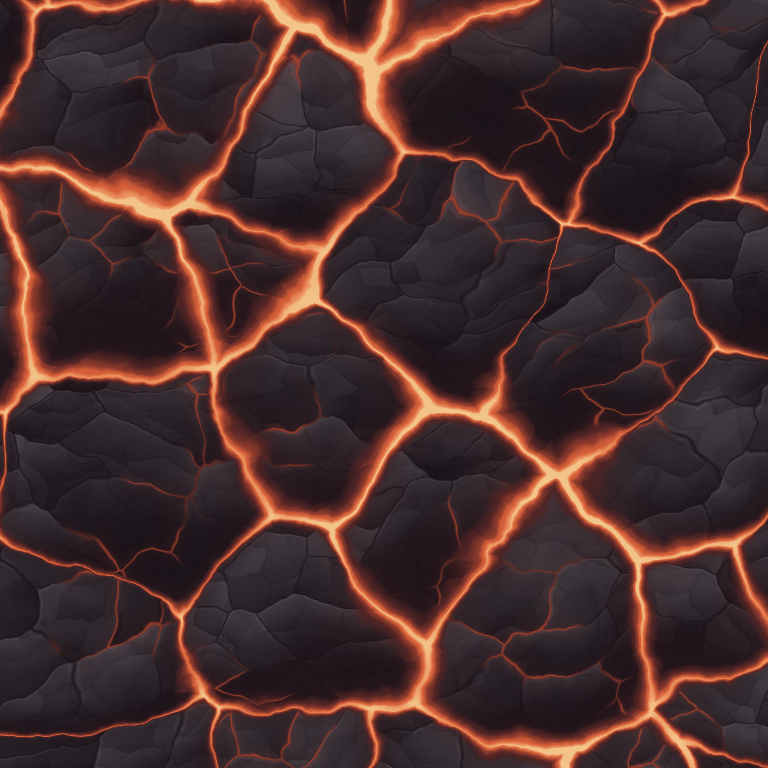
Write a WebGL 2 fragment shader that draws this texture.

```glsl
#version 300 es
precision highp float;

uniform vec2 u_resolution;
out vec4 fragColor;

const float ROCKS_ACROSS = 4.1;
const vec2 FACET_SCALE = vec2(2.2, 3.5);
const vec2 CHIP_SCALE = vec2(1.5, 2.1); // relative to the facets

struct Cell {
    vec2 id;
    vec2 offset;    // from the cell site to the point
    float edge;     // distance to the nearest border
    float junction; // 1 where three cells meet
};

vec2 hash2(vec2 p) {
    vec3 q = fract(vec3(p.xyx) * vec3(0.1031, 0.1030, 0.0973));
    q += dot(q, q.yzx + 33.33);
    return fract((q.xx + q.yz) * q.zy);
}

mat2 rotation(float angle) {
    float c = cos(angle), s = sin(angle);
    return mat2(c, s, -s, c);
}

// Layered sines, roughly -1 to 1
float waves(vec2 p) {
    float sum = 0.0, amplitude = 0.55;
    for (int i = 0; i < 4; i++) {
        sum += amplitude * sin(p.x + 1.4 * sin(p.y));
        p = rotation(1.1) * p * 1.9 + 2.3;
        amplitude *= 0.5;
    }
    return sum;
}

vec2 siteOf(vec2 id, float jitter) {
    return id + 0.5 + jitter * (hash2(id) - 0.5);
}

Cell cellular(vec2 p, float jitter) {
    vec2 base = floor(p), nearest = base;
    vec3 ranked = vec3(9.0);
    for (int y = -2; y <= 2; y++)
    for (int x = -2; x <= 2; x++) {
        vec2 id = base + vec2(x, y);
        float d = distance(p, siteOf(id, jitter));
        if (d < ranked.x) { ranked = vec3(d, ranked.xy); nearest = id; }
        else if (d < ranked.y) ranked = vec3(ranked.x, d, ranked.y);
        else ranked.z = min(ranked.z, d);
    }
    vec2 site = siteOf(nearest, jitter);
    float edge = 9.0;
    for (int y = -2; y <= 2; y++)
    for (int x = -2; x <= 2; x++) {
        if (x == 0 && y == 0) continue;
        vec2 other = siteOf(nearest + vec2(x, y), jitter);
        edge = min(edge, dot(0.5 * (site + other) - p, normalize(other - site)));
    }
    return Cell(nearest, p - site, edge, exp(-6.0 * (ranked.z - ranked.x)));
}

float line(float d, float halfWidth, float pixel) {
    return 1.0 - smoothstep(halfWidth - pixel, halfWidth + pixel, d);
}

// Lava cooling from its core (0) out to the bare rock (above 1)
vec3 lavaRamp(float q, vec3 rock) {
    vec3 c = mix(vec3(0.95, 0.77, 0.54), vec3(0.92, 0.56, 0.36), smoothstep(0.03, 0.11, q));
    c = mix(c, vec3(0.83, 0.37, 0.22), smoothstep(0.10, 0.24, q));
    c = mix(c, vec3(0.54, 0.22, 0.17), smoothstep(0.24, 0.50, q));
    c = mix(c, vec3(0.31, 0.14, 0.14), smoothstep(0.45, 0.85, q));
    return mix(c, rock, smoothstep(0.75, 1.4, q));
}

// Slate planes lit from above, split into chips with pale upper rims
vec3 slate(Cell facet, Cell chip, float top, vec2 p, float pixel) {
    vec2 tone = hash2(facet.id + 5.0), chipTone = hash2(chip.id + 9.0);
    float plane = 0.16 + 0.6 * tone.x + 0.26 * chipTone.x;
    plane += 0.5 * dot(facet.offset, vec2(1.6 * tone.y - 0.8, 0.8));
    plane += 0.25 * dot(chip.offset, chipTone - vec2(0.5, 0.0));
    float light = clamp(top * plane, 0.0, 1.0);
    light += 0.04 * waves(p * vec2(13.0, 31.0)) * (0.3 + top);
    light += 0.03 * waves(p * 95.0);
    vec3 c = mix(vec3(0.108, 0.078, 0.102), vec3(0.255, 0.228, 0.252), light);
    float rim = line(abs(facet.edge - 0.035), 0.01, pixel);
    c += 0.05 * rim * top * smoothstep(0.0, 0.35, facet.offset.y);
    c *= 1.0 - 0.14 * line(chip.edge, 0.015, 2.0 * pixel);
    return mix(c, vec3(0.09, 0.064, 0.085), 0.75 * line(facet.edge, 0.01, pixel));
}

void main() {
    vec2 uv = gl_FragCoord.xy / u_resolution.y;
    vec2 p = uv * ROCKS_ACROSS + vec2(3.0, 7.0);
    float pixel = ROCKS_ACROSS * FACET_SCALE.y / u_resolution.y;

    // Large rocks with uneven outlines
    vec2 bent = p + 0.12 * vec2(waves(p * 2.7), waves(p.yx * 2.9 + 4.0));
    bent += 0.012 * vec2(waves(p * 17.0), waves(p.yx * 19.0));
    Cell rock = cellular(bent, 0.9);
    vec2 seed = hash2(rock.id + 17.0);

    // Facets turned differently on each rock, then broken into chips
    vec2 facetPoint = rotation(1.1 * (seed.x - 0.65)) * bent * FACET_SCALE + floor(seed * 60.0);
    facetPoint += 0.07 * vec2(waves(facetPoint * 1.7), waves(facetPoint.yx * 1.9));
    Cell facet = cellular(facetPoint, 1.0);
    Cell chip = cellular(rotation(0.4) * facetPoint * CHIP_SCALE + 7.0 * facet.id, 1.0);
    vec2 tone = hash2(facet.id + 5.0), chipTone = hash2(chip.id + 9.0);

    float height = rock.offset.y - 0.2 * rock.offset.x;
    float top = smoothstep(-0.36, 0.16, height + 0.22 * (tone.y - 0.5));
    top *= 0.7 + 0.3 * smoothstep(0.02, 0.14, rock.edge);
    vec3 color = slate(facet, chip, top, bent, pixel);

    // Embers in some of the cracks
    float emberZone = smoothstep(0.1, 0.6, waves(p * 3.1 + 8.0));
    float ember = emberZone * line(facet.edge, 0.012, pixel);
    color = mix(color, vec3(0.66, 0.27, 0.18), 0.8 * ember);
    color += vec3(0.08, 0.02, 0.01) * emberZone * exp(-14.0 * facet.edge);

    // Lava in the gaps: wide at junctions, soft below rocks, crisp above
    float flow = smoothstep(-0.45, 0.7, waves(p * 1.25 + 1.7));
    float width = 0.013 + 0.062 * flow + 0.045 * rock.junction;
    width *= mix(1.55, 0.6, smoothstep(-0.22, 0.22, height));
    width *= 0.72 + 0.3 * tone.y + 0.3 * chipTone.y + 0.16 * waves(p * 9.0);
    float gap = max(rock.edge - 0.02 * rock.junction * (0.3 + flow), 0.0);
    float q = gap / width + 0.035 + 0.22 * (1.0 - flow) * (1.0 - rock.junction);
    color += vec3(0.10, 0.022, 0.010) * exp(-0.8 * q);
    fragColor = vec4(lavaRamp(q, color), 1.0);
}
```
